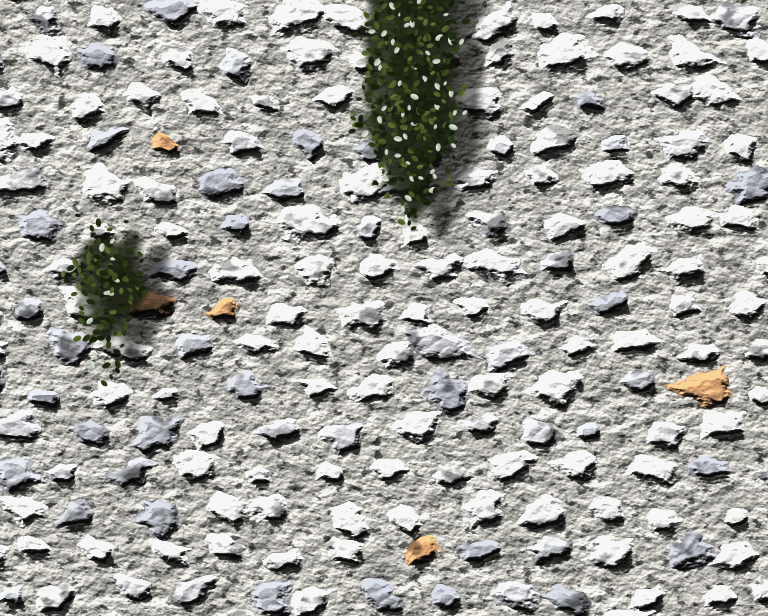
Write a Shadertoy shader that draws this texture.

```glsl
// Sunlit rubble wall: rows of pale flints in crumbly mortar, with two hanging plants.

const vec2 SUN = vec2(-0.45, 0.89);       // direction towards the light
const vec2 CELL = vec2(0.105, 0.067);     // spacing of the stones

vec2 hash2(vec2 p) {
    vec3 q = fract(p.xyx * vec3(0.1031, 0.1030, 0.0973));
    q += dot(q, q.yzx + 33.33);
    return fract((q.xx + q.yz) * q.zy);
}

// Gradient noise, roughly -0.7 to 0.7
float corner(vec2 i, vec2 f, vec2 o) {
    return dot(hash2(i + o) * 2.0 - 1.0, f - o);
}

float noise(vec2 p) {
    vec2 i = floor(p), f = p - i;
    vec2 u = f * f * f * (f * (f * 6.0 - 15.0) + 10.0);
    return mix(mix(corner(i, f, vec2(0, 0)), corner(i, f, vec2(1, 0)), u.x),
               mix(corner(i, f, vec2(0, 1)), corner(i, f, vec2(1, 1)), u.x), u.y);
}

float fbm(vec2 p) {
    float sum = 0.0, amp = 1.0;
    for (int i = 0; i < 4; i++) {
        sum += amp * noise(p);
        p = mat2(1.9, 0.4, -0.4, 1.9) * p + 17.3;
        amp *= 0.6;
    }
    return sum;
}

mat2 turn(float a) {
    return mat2(cos(a), sin(a), -sin(a), cos(a));
}

// Nearest angular stone: x = distance (-1 at its centre), yz = random id
vec3 stones(vec2 p) {
    p += 0.007 * vec2(noise(p * 28.0), noise(p * 28.0 + 50.0));
    p.y += 0.018 * noise(p * 2.5);
    vec2 g = p / CELL;
    vec3 best = vec3(9.0, 0.0, 0.0);
    for (int j = -1; j <= 1; j++) {
        float row = floor(g.y) + float(j);
        float x = g.x + 5.0 * hash2(vec2(row, 7.0)).x;
        for (int i = -1; i <= 1; i++) {
            vec2 cell = vec2(floor(x) + float(i), row);
            vec2 id = hash2(cell + 11.0), jitter = hash2(cell + 47.0) - 0.5;
            vec2 q = (vec2(x, g.y) - cell - 0.5 - jitter * vec2(0.4, 0.35)) * CELL;
            q = turn((id.y - 0.5) * 0.8) * q;
            q /= vec2(0.039, 0.023) * mix(0.6, 1.2, id.x) * (1.0 + 0.3 * jitter.yx);
            float d = -1.0;
            for (int k = 0; k < 6; k++) {
                vec2 r = hash2(cell * 3.0 + float(k) * 19.0);
                float a = (float(k) + r.x * 0.8) * 1.0472;
                d = max(d, dot(q, vec2(cos(a), sin(a))) - mix(0.7, 1.1, r.y));
            }
            if (d < best.x) best = vec3(d, id);
        }
    }
    return best;
}

// Relief of the wall: x = height, y = stone distance, zw = stone id
vec4 surface(vec2 p) {
    float grit = fbm(p * vec2(27.0, 42.0));
    vec3 s = stones(p);
    s.x += 0.4 * grit;
    float mask = smoothstep(0.06, -0.06, s.x);
    float height = 0.008 * grit * mix(1.0, 0.45, mask)
                 + 0.015 * smoothstep(0.0, -0.45, s.x)
                 + 0.007 * mask * abs(noise(p * vec2(36.0, 48.0)));
    return vec4(height, s);
}

// Outline of the foliage, negative inside
float plant(vec2 p) {
    float trail = abs(p.x - 0.668 - 0.02 * noise(p * 6.0)) - 0.072 * smoothstep(0.58, 0.8, p.y);
    float clump = 0.06 * length((p - vec2(0.176, 0.55)) / vec2(0.062, 0.08)) - 0.06;
    float tail = 0.03 * length((p - vec2(0.165, 0.45)) / vec2(0.03, 0.06)) - 0.024;
    trail = max(trail, 0.63 - p.y);
    return min(trail, min(clump, tail)) + 0.035 * noise(p * 22.0);
}

void mainImage(out vec4 fragColor, in vec2 fragCoord) {
    vec2 p = fragCoord / iResolution.y;
    float pixel = 1.0 / iResolution.y;

    // Slope towards the sun and cast shadows
    vec4 here = surface(p);
    float slope = (surface(p + SUN * 0.003).x - here.x) / 0.003;
    float blocked = 0.0;
    for (int i = 1; i <= 4; i++) {
        float t = float(i) * 0.0065;
        blocked = max(blocked, surface(p + SUN * t).x - here.x - t * 0.62);
    }
    float shadow = smoothstep(0.0, 0.005, blocked);
    float light = clamp(1.04 - 0.6 * slope, 0.2, 1.35) * mix(1.0, 0.24, shadow);

    // Mortar with dark pits, and stones of white, blue-grey or rust
    float mottle = fbm(p * vec2(14.0, 20.0) + 90.0);
    vec3 mortar = vec3(0.71, 0.705, 0.68) * (1.0 + 0.22 * mottle);
    mortar *= 1.0 - 0.6 * smoothstep(0.12, 0.5, fbm(p * vec2(45.0, 75.0) + 31.0));
    vec2 id = here.zw;
    float tone = fract(id.x * 7.3 + id.y * 3.1);
    vec3 flint = mix(vec3(0.64, 0.65, 0.68), vec3(0.98, 0.98, 0.97), smoothstep(0.05, 0.6, tone));
    flint = mix(flint, vec3(0.82, 0.62, 0.44), step(0.965, fract(id.y * 13.7)));
    flint *= 1.0 - 0.45 * smoothstep(0.1, 0.5, mottle);
    vec3 color = mix(mortar, flint, smoothstep(0.06, -0.06, here.y)) * light;

    // Shade thrown by the foliage, and its dark inside
    color *= mix(1.0, 0.38, smoothstep(0.01, -0.02, plant(p + vec2(-0.045, 0.025))));
    color = mix(color, vec3(0.10, 0.12, 0.06), 0.85 * smoothstep(0.01, -0.02, plant(p)));

    // Small leaves, some of them glinting
    vec2 g = p / 0.0105;
    for (int n = 0; n < 9; n++) {
        vec2 cell = floor(g) + vec2(n % 3 - 1, n / 3 - 1);
        vec2 r = hash2(cell + 5.0), look = hash2(cell + 71.0);
        vec2 q = turn(r.x * 6.28) * (g - cell - r);
        float leaf = length(q * vec2(1.0, 1.6)) - mix(0.35, 0.7, look.x);
        float edge = pixel / 0.0105;
        float grows = step(plant((cell + r) * 0.0105), (r.y - 0.65) * 0.05);
        vec3 green = mix(vec3(0.08, 0.12, 0.04), vec3(0.45, 0.54, 0.24), look.y * look.y);
        green = mix(green, vec3(0.78, 0.82, 0.76), step(0.88, look.y));
        color = mix(color, green * (1.0 + 0.4 * q.y), grows * smoothstep(edge, -edge, leaf));
    }

    fragColor = vec4(clamp(color, 0.03, 0.97), 1.0);
}
```
